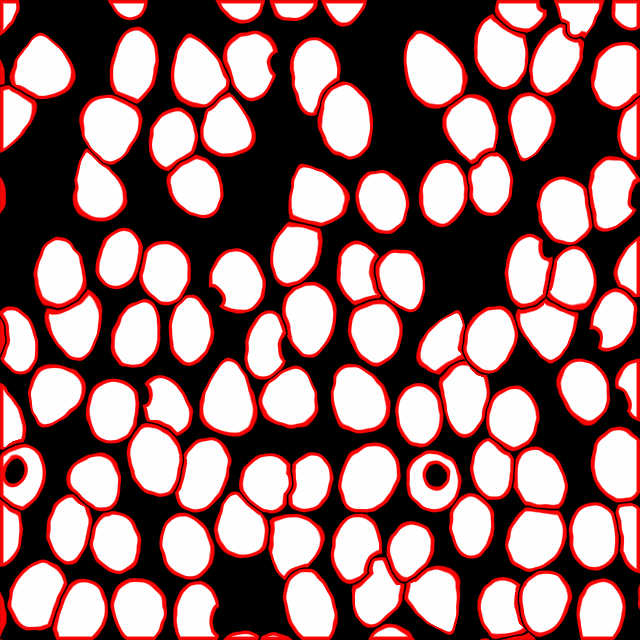
Write a WebGL 1 fragment shader that draws this pattern.

```glsl
precision highp float;

uniform vec2 u_resolution;

const vec3 BACKGROUND = vec3(0.0);
const vec3 OUTLINE = vec3(0.98, 0.02, 0.02);
const vec3 FILL = vec3(1.0, 0.995, 0.995);

const vec2 SPACING = vec2(0.091, 0.106);   // grid pitch of the cells
const vec2 RADII = vec2(0.040, 0.0545);    // mean half axes of a cell
const float SIZE_SPREAD = 0.26;
const float JITTER = 0.46;                 // share of the pitch
const float TILT = 0.95;                   // range of rotation, radians
const float TAPER = 0.6;                   // strongest egg or drop shape
const float DENSITY = 0.83;                // mean chance that a site is filled
const float CLUMPING = 0.6;
const float DENSITY_SLOPE = 0.3;           // extra crowding towards the bottom
const float DOMINANCE = 3.4;               // how deeply one cell cuts another
const float VOID_CHANCE = 0.12;            // cells with a hole or a bite
const float LINE_WIDTH = 0.0054;
const float GAP = 0.0012;                  // half the slit between neighbours
const vec2 BEND = vec2(13.0, 0.009);       // frequency, amplitude
const vec2 ROUGHNESS = vec2(75.0, 0.003);  // frequency, amplitude
const vec2 SEED = vec2(37.0, 61.0);

vec4 hash4(vec2 p) {
  vec4 q = fract(p.xyxy * vec4(0.1031, 0.1030, 0.0973, 0.1099));
  q += dot(q, q.wzxy + 33.33);
  return fract((q.xxyz + q.yzzw) * q.zywx);
}

// Smooth value noise with two independent channels, centred on zero
vec2 noise2(vec2 p) {
  vec2 i = floor(p);
  vec2 f = fract(p);
  f = f * f * (3.0 - 2.0 * f);
  vec2 low = mix(hash4(i).xy, hash4(i + vec2(1.0, 0.0)).xy, f.x);
  vec2 high = mix(hash4(i + vec2(0.0, 1.0)).xy, hash4(i + 1.0).xy, f.x);
  return mix(low, high, f.y) - 0.5;
}

vec2 rotate(vec2 p, float angle) {
  float c = cos(angle);
  float s = sin(angle);
  return vec2(c * p.x - s * p.y, s * p.x + c * p.y);
}

float ellipseDistance(vec2 p, vec2 r) {
  float k = length(p / r);
  return k * (k - 1.0) / (length(p / (r * r)) + 0.0001);
}

// Signed distance to one tapered cell, with an optional hole or bite
float cellDistance(vec2 p, vec4 shape, vec4 extra) {
  vec2 r = RADII * (1.0 + SIZE_SPREAD * (shape.xy - 0.5));
  p = rotate(p, TILT * (shape.z - 0.5));
  float lean = 2.0 * shape.w - 1.0;
  float taper = TAPER * lean * lean * lean;
  vec2 egg = vec2(p.x / (1.0 - taper * clamp(p.y / r.y, -1.2, 1.2)), p.y);
  float d = ellipseDistance(egg, r);
  if (extra.x < VOID_CHANCE) {
    float offset = extra.y < 0.15 ? 0.25 : 1.05;
    vec2 centre = rotate(vec2(offset, 0.0), 6.2832 * extra.z) * r;
    d = max(d, -ellipseDistance(p - centre, r * mix(0.3, 0.42, extra.w)));
  }
  return d;
}

// Distance to the nearest cell, cut where a neighbour presses against it
float tissueDistance(vec2 p) {
  float row = floor(p.y / SPACING.y);
  vec3 first = vec3(100.0, 1.0, 100.0);    // weighted distance, weight, distance
  vec2 second = vec2(100.0, 1.0);
  for (int j = -1; j <= 1; j++) {
    float y = row + float(j);
    float shift = 0.5 * mod(y, 2.0);       // staggered rows
    float column = floor(p.x / SPACING.x - shift);
    for (int i = -1; i <= 1; i++) {
      vec2 id = vec2(column + float(i), y);
      vec4 place = hash4(id + SEED);
      vec2 site = id + vec2(shift, 0.0) + 0.5 + JITTER * (place.xy - 0.5);
      site *= SPACING;
      float chance = DENSITY + CLUMPING * noise2(id * 0.41 + SEED).x
                   + DENSITY_SLOPE * (0.5 - site.y);
      if (place.z < chance) {
        float weight = exp2(DOMINANCE * (place.w - 0.5));
        float d = cellDistance(p - site, hash4(id + SEED * 3.0), hash4(id + SEED * 5.0));
        float field = d * weight;
        if (field < first.x) {
          second = first.xy;
          first = vec3(field, weight, d);
        } else if (field < second.x) {
          second = vec2(field, weight);
        }
      }
    }
  }
  float split = (first.x - second.x) / (first.y + second.y) + GAP;
  return max(first.z, split);
}

float coverage(float d, float pixel) {
  return clamp(0.5 - d / pixel, 0.0, 1.0);
}

void main() {
  vec2 uv = gl_FragCoord.xy / u_resolution;
  float pixel = 1.2 / min(u_resolution.x, u_resolution.y);

  // Uneven, slightly ragged contours
  vec2 p = uv + BEND.y * noise2(uv * BEND.x + SEED);
  p += ROUGHNESS.y * noise2(uv * ROUGHNESS.x);

  // Cells are closed off along the canvas border
  vec2 margin = min(uv, 1.0 - uv);
  float d = max(tissueDistance(p), -min(margin.x, margin.y));

  vec3 colour = mix(BACKGROUND, OUTLINE, coverage(d, pixel));
  colour = mix(colour, FILL, coverage(d + LINE_WIDTH, pixel));
  gl_FragColor = vec4(colour, 1.0);
}
```
